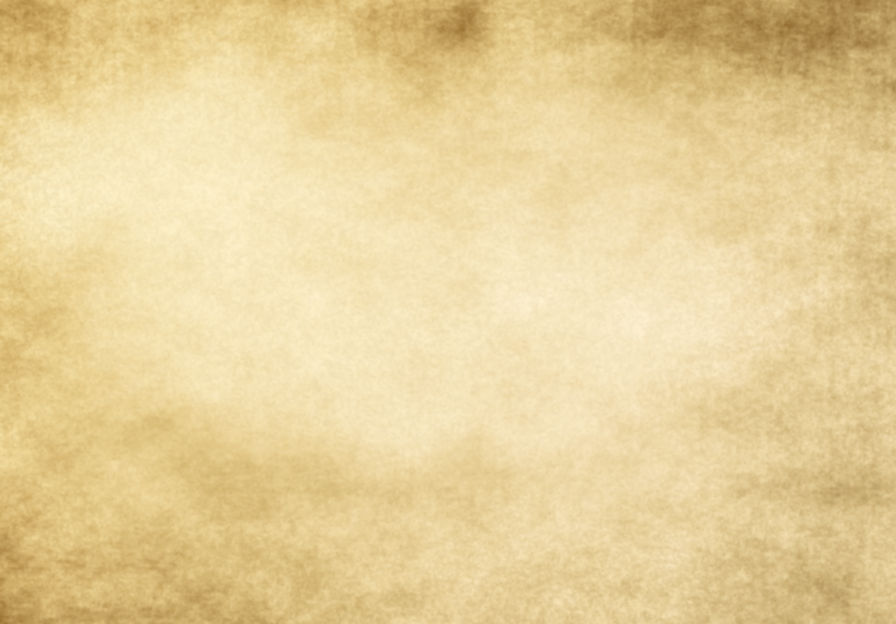
Write a Shadertoy shader that draws this texture.

```glsl
#define BASE_AGE 0.42
#define CLOUD_SCALE vec2(2.6, 4.4)
#define CLOUD_DEPTH 0.72
#define MOTTLE_SCALE vec2(12.0, 19.0)
#define MOTTLE_DEPTH 0.42
#define FIBRE_SCALE vec2(85.0, 170.0)
#define FIBRE_DEPTH 0.075
#define STREAK_SCALE vec2(120.0, 3.5)
#define STREAK_DEPTH 0.12
#define GRAIN_SCALE 230.0
#define GRAIN_DEPTH 0.045
#define TINT_SHIFT 0.03

float hash(vec2 p) {
    vec3 q = fract(vec3(p.xyx) * 0.1031);
    q += dot(q, q.yzx + 33.33);
    return fract((q.x + q.y) * q.z);
}

float noise(vec2 p) {
    vec2 i = floor(p), f = fract(p);
    f = f * f * (3.0 - 2.0 * f);
    return mix(mix(hash(i), hash(i + vec2(1, 0)), f.x),
               mix(hash(i + vec2(0, 1)), hash(i + vec2(1, 1)), f.x), f.y);
}

// Layered noise centred on zero, turned between layers to hide the lattice
float clouds(vec2 p) {
    float sum = 0.0, amp = 0.5;
    for (int i = 0; i < 5; i++) {
        sum += amp * (noise(p) - 0.5);
        p = mat2(1.6, 1.1, -1.1, 1.6) * p + 17.3;
        amp *= 0.58;
    }
    return sum;
}

float glow(vec2 uv, vec2 centre, vec2 radius) {
    vec2 d = (uv - centre) / radius;
    return exp(-dot(d, d));
}

// Linear ramp from 0 to 1 between two ages
float ramp(float a, float b, float x) {
    return clamp((x - a) / (b - a), 0.0, 1.0);
}

// Paper colour from fresh cream (0) to scorched brown (1)
vec3 paper(float age) {
    vec3 c = mix(vec3(0.985, 0.935, 0.800), vec3(0.955, 0.885, 0.705), ramp(-0.05, 0.27, age));
    c = mix(c, vec3(0.915, 0.815, 0.580), ramp(0.27, 0.53, age));
    c = mix(c, vec3(0.845, 0.715, 0.455), ramp(0.53, 0.78, age));
    return mix(c, vec3(0.620, 0.460, 0.220), ramp(0.78, 1.20, age));
}

void mainImage(out vec4 fragColor, in vec2 fragCoord) {
    vec2 uv = fragCoord / iResolution.xy;
    vec2 p = fragCoord / iResolution.y;

    // Uneven darkening toward the borders
    vec2 w = uv + 0.10 * vec2(clouds(p * 3.0 + 5.0), clouds(p * 3.0 + 61.0));
    float top = smoothstep(0.74, 1.03, w.y);
    float bottom = 1.0 - smoothstep(-0.02, 0.30, w.y);
    float left = 1.0 - smoothstep(-0.02, 0.16, w.x);
    float right = smoothstep(0.68, 1.04, w.x);
    float border = clamp(top + bottom + left + right, 0.0, 1.0);

    float age = BASE_AGE + 0.28 * top + 0.26 * bottom + 0.13 * left + 0.20 * right;
    age += 0.30 * glow(w, vec2(1.0, 1.0), vec2(0.22, 0.20));
    age += 0.14 * glow(w, vec2(0.0, 0.0), vec2(0.20, 0.16));
    age += 0.06 * glow(w, vec2(0.80, 0.46), vec2(0.20, 0.07));

    // Faded areas
    age -= 0.19 * glow(w, vec2(0.40, 0.50), vec2(0.34, 0.30));
    age -= 0.15 * glow(w, vec2(0.64, 0.60), vec2(0.14, 0.09));
    age -= 0.14 * glow(w, vec2(0.65, 0.80), vec2(0.12, 0.08));
    age -= 0.14 * glow(w, vec2(0.17, 0.72), vec2(0.18, 0.12));
    age -= 0.16 * glow(w, vec2(0.73, 0.19), vec2(0.13, 0.11));

    // Clouds, stains, fibres and vertical wear
    age += CLOUD_DEPTH * clouds(p * CLOUD_SCALE + 11.0);
    age += MOTTLE_DEPTH * (0.6 + 0.4 * border) * clouds(p * MOTTLE_SCALE + 37.0);
    age += 0.22 * (0.6 + 0.4 * border) * clouds(p * vec2(38.0, 52.0) + 71.0);
    float fibre = noise(p * FIBRE_SCALE) + 0.5 * noise(p * FIBRE_SCALE.yx + 90.0) - 0.75;
    age += FIBRE_DEPTH * (1.0 + 0.6 * border) * fibre;
    float streak = noise(p * STREAK_SCALE + 7.0) - 0.5;
    age += STREAK_DEPTH * (0.2 + 0.6 * max(top, right)) * streak;

    // Golden on the left, greyer tan toward the lower right
    vec3 color = paper(age);
    float side = smoothstep(-0.1, 1.15, uv.x - 0.5 * (uv.y - 0.5));
    color.b += TINT_SHIFT * mix(-0.7, 1.0, side);
    color.r -= 0.025 * side * ramp(0.35, 0.75, age);

    // Fine paper grain, strongest in the worn borders
    vec2 g = mat2(0.96, 0.28, -0.28, 0.96) * p * GRAIN_SCALE;
    float grain = noise(g + 13.0) + 0.6 * noise(g * 0.53 + 151.0) - 0.8;
    color += GRAIN_DEPTH * (0.7 + 0.6 * border) * grain * vec3(0.85, 1.0, 1.15);

    fragColor = vec4(clamp(color, 0.0, 1.0), 1.0);
}
```
